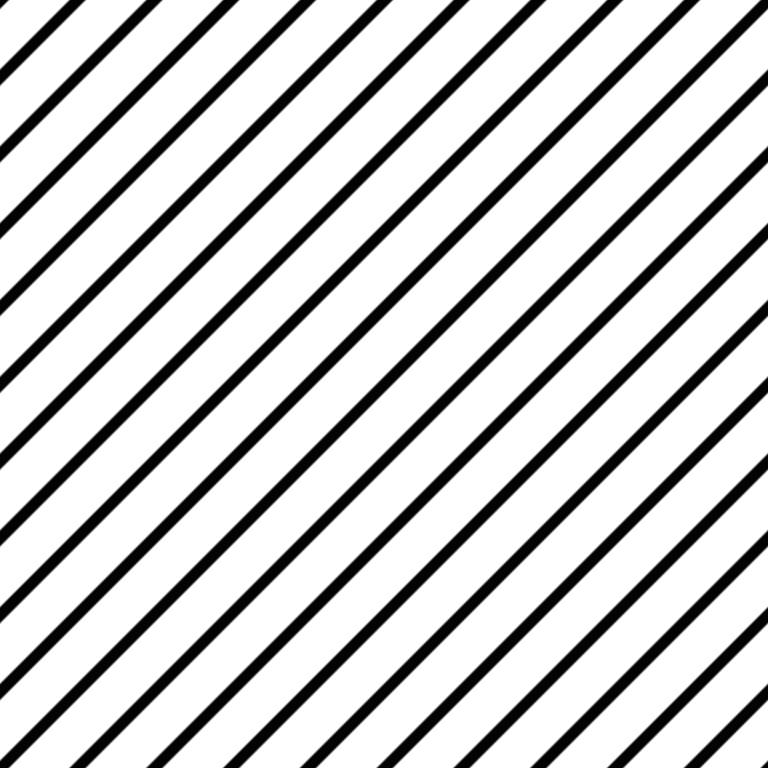
A WebGL 1 fragment shader for this pattern:

```glsl
precision highp float;
// Soft-edged black diagonal stripes rising to the right on white.

#define REPEATS 10.0      // stripes across and down, whole number for tiling
#define STRIPE_WIDTH 0.21 // share of one repeat
#define EDGE_SOFTNESS 0.055 // width of the edge ramp, share of one repeat
#define PHASE 0.01        // stripe shift, in repeats
#define INK vec3(0.01)
#define PAPER vec3(1.0)

uniform vec2 u_resolution;

// Distance to the nearest stripe centre, measured in repeats along x.
float stripeDistance(vec2 uv) {
  float t = (uv.x - uv.y) * REPEATS - PHASE;
  return abs(fract(t + 0.5) - 0.5);
}

void main() {
  vec2 uv = gl_FragCoord.xy / u_resolution;

  // Keep the ramp at least about one pixel wide on small canvases.
  float pixel = REPEATS * 1.4 / min(u_resolution.x, u_resolution.y);
  float halfRamp = 0.5 * max(EDGE_SOFTNESS, pixel);
  float halfWidth = 0.5 * STRIPE_WIDTH;

  float paper = smoothstep(halfWidth - halfRamp, halfWidth + halfRamp, stripeDistance(uv));
  gl_FragColor = vec4(mix(INK, PAPER, paper), 1.0);
}
```
